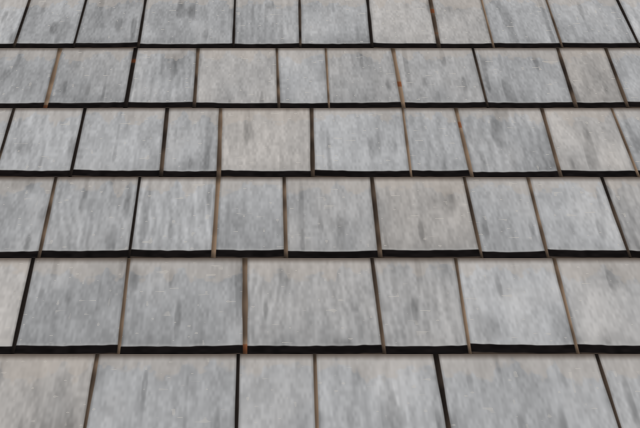
Reproduce this texture procedurally as a WebGL 1 fragment shader.

```glsl
precision highp float;

uniform vec2 u_resolution;

float hash(vec2 p) {
  vec3 q = fract(vec3(p.xyx) * 0.1031);
  q += dot(q, q.yzx + 33.33);
  return fract((q.x + q.y) * q.z);
}

float noise(vec2 p) {
  vec2 i = floor(p);
  vec2 f = fract(p);
  f = f * f * (3.0 - 2.0 * f);
  return mix(mix(hash(i), hash(i + vec2(1.0, 0.0)), f.x),
             mix(hash(i + vec2(0.0, 1.0)), hash(i + 1.0), f.x), f.y);
}

float fbm(vec2 p) {
  float sum = 0.0;
  float amp = 0.5;
  for (int i = 0; i < 4; i++) {
    sum += amp * noise(p);
    p = p * 2.03 + 17.0;
    amp *= 0.5;
  }
  return sum;
}

// Joint position: jittered, with a slight lean along the row
float joint(float index, float row, float down) {
  float lean = hash(vec2(index + 71.0, row + 9.0)) - 0.5;
  return index + 0.48 * (hash(vec2(index + 20.0, row + 40.0)) - 0.5) + 0.06 * lean * (down - 0.5);
}

// Weathered cedar: long fibres, wavy rings and soft stains
vec3 weatheredWood(vec2 p, float id) {
  vec2 q = p + id * vec2(37.0, 53.0);
  float stain = fbm(q * vec2(18.0, 1.7));
  float fibre = noise(q * vec2(150.0, 5.0)) - 0.5;
  float fine = noise(q * vec2(340.0, 22.0)) - 0.5;
  float rings = sin(q.x * 520.0 + 22.0 * fbm(q * vec2(13.0, 1.1)));
  float figure = smoothstep(0.45, 0.9, fract(id * 17.3));
  float tone = 0.645 + 0.075 * (id - 0.5) + 0.17 * (stain - 0.47);
  tone += 0.07 * fibre + 0.065 * fine + 0.022 * rings * figure;
  tone -= 0.10 * smoothstep(0.72, 0.95, noise(q * vec2(85.0, 2.5)));
  float warmth = smoothstep(0.55, 1.0, fract(id * 7.7)) * 0.7 + 0.5 * (stain - 0.5);
  return tone * mix(vec3(0.995, 1.0, 1.008), vec3(1.02, 0.985, 0.95), clamp(warmth, 0.0, 1.0));
}

void main() {
  vec2 p = gl_FragCoord.xy / u_resolution;

  // Perspective: courses and widths grow toward the viewer
  float s = 1.0 - p.y - 0.112;
  float scale = 1.0 + 0.517 * s;
  float course = s / (0.1305 * scale);
  float row = ceil(course);
  float down = course - row + 1.0;
  float across = (p.x - 0.42) / scale;
  float pxDown = 1.0 / (u_resolution.y * 0.1305 * scale * scale);
  float pxAcross = 1.0 / u_resolution.x;

  // Find the shingle between its two joints
  float width = mix(0.108, 0.146, smoothstep(2.8, 5.0, row));
  float x = across / width - 0.29 - 0.65 * row;
  float cell = floor(x);
  if (x < joint(cell, row, down)) cell -= 1.0;
  else if (x > joint(cell + 1.0, row, down)) cell += 1.0;
  float left = joint(cell, row, down);
  float right = joint(cell + 1.0, row, down);
  float u = (x - left) / (right - left);
  float id = hash(vec2(cell + 53.0, row + 11.0));

  // Face, with a bleached and browned strip under the course above
  vec2 grainPos = vec2(across, down);
  vec3 color = weatheredWood(grainPos, id);
  float ragged = noise(vec2(across * 65.0, row * 9.0)) * 0.2 + 0.09 * noise(grainPos * vec2(210.0, 24.0));
  float bleached = 1.0 - smoothstep(-0.02, 0.05, down - ragged);
  color = mix(color, vec3(0.71, 0.67, 0.63), 0.40 * bleached);
  color *= 1.0 - 0.09 * smoothstep(0.72, 0.92, down) * noise(grainPos * vec2(50.0, 8.0));
  float fleck = smoothstep(0.88, 0.97, noise(grainPos * vec2(115.0, 28.0) + id * 90.0));
  color = mix(color, vec3(0.76, 0.74, 0.71), 0.4 * fleck);
  color = mix(vec3(0.30, 0.26, 0.23), color, smoothstep(-0.025, 0.075, down));

  // Dark butt end: tilted, gently bowed and a little rough
  float butt = 0.922 + 0.022 * (hash(vec2(cell + 5.0, row + 80.0)) - 0.5);
  butt += 0.03 * (id - 0.5) * (u - 0.5) - 0.035 * (u - 0.5) * (u - 0.5);
  butt += 0.007 * (noise(vec2(across * 110.0, row * 13.0)) - 0.5);
  float rim = smoothstep(butt - 0.035, butt - 0.008, down);
  color = mix(color, vec3(0.68, 0.68, 0.67), 0.3 * rim);
  float end = smoothstep(-pxDown, pxDown, down - butt);
  vec3 endColor = vec3(0.08, 0.07, 0.07) * (0.75 + 0.5 * noise(grainPos * vec2(120.0, 30.0)));
  color = mix(color, endColor, end);
  float below = smoothstep(butt + 0.067, butt + 0.09, down);
  color = mix(color, vec3(0.25, 0.215, 0.19), below);

  // Narrow gap showing brown wood or deep shade
  float toLeft = (x - left) * width * scale;
  float toRight = (right - x) * width * scale;
  float edge = min(toLeft, toRight);
  float nearest = toLeft < toRight ? cell : cell + 1.0;
  float gapSeed = hash(vec2(nearest + 31.0, row + 62.0));
  float halfGap = (0.0017 + 0.0013 * gapSeed) * scale;
  halfGap *= 0.8 + 0.4 * noise(vec2(down * 4.0, nearest + row * 5.0));
  float depth = noise(vec2(down * 7.0 + gapSeed * 40.0, row + nearest));
  float exposed = clamp(1.4 * fract(gapSeed * 9.1) - 0.25 + 0.5 * (depth - 0.5), 0.0, 1.0);
  vec3 gapColor = mix(vec3(0.14, 0.12, 0.11), vec3(0.56, 0.47, 0.39), exposed);
  float rust = smoothstep(0.78, 0.95, depth) * step(0.75, gapSeed);
  gapColor = mix(gapColor, vec3(0.48, 0.22, 0.10), 0.6 * rust);
  gapColor *= 0.72 + 0.28 * smoothstep(-halfGap, halfGap, toLeft < toRight ? toLeft : -toRight);
  gapColor *= mix(0.55, 1.0, smoothstep(0.0, 0.12, down)) * (1.0 - 0.35 * smoothstep(0.9, 1.0, down));
  color *= 1.0 - 0.16 * (1.0 - smoothstep(halfGap, halfGap + 0.005, edge));
  color = mix(gapColor, color, smoothstep(halfGap - pxAcross, halfGap + pxAcross, edge));

  gl_FragColor = vec4(color, 1.0);
}
```
